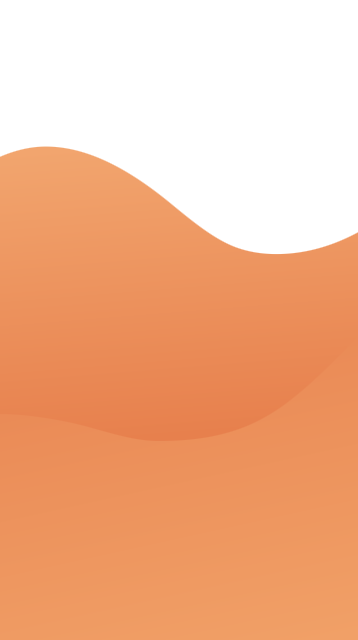
This background is drawn by a Shadertoy shader. Its source:

```glsl
// Two overlapping orange dunes on a white sky. Each crest is a smooth
// piecewise cubic through a few knots (x, height, slope), and each dune is
// filled with a slightly tilted linear gradient.

#define SKY         vec3(1.0)
#define BACK_LIGHT  vec3(0.949, 0.651, 0.435)
#define BACK_DARK   vec3(0.906, 0.502, 0.302)
#define FRONT_DARK  vec3(0.918, 0.545, 0.340)
#define FRONT_LIGHT vec3(0.945, 0.630, 0.405)
#define BACK_TILT   0.045
#define FRONT_TILT  0.123
#define FADE_LENGTH 0.474
#define KNOTS       6

// Cubic Hermite segment between two knots.
float hermite(float x, vec3 a, vec3 b) {
    float w = b.x - a.x;
    float s = clamp((x - a.x) / w, 0.0, 1.0);
    float r = 1.0 - s;
    return mix(a.y, b.y, s * s * (3.0 - 2.0 * s))
         + w * s * r * (a.z * r - b.z * s);
}

// Height of the crest at x.
float crest(float x, vec3 knots[KNOTS]) {
    float height = knots[0].y;
    for (int i = 0; i < KNOTS - 1; i++) {
        if (x >= knots[i].x) height = hermite(x, knots[i], knots[i + 1]);
    }
    return height;
}

// Antialiased coverage of the area below a crest.
float below(float depth) {
    return clamp(depth / max(fwidth(depth), 1e-5) + 0.5, 0.0, 1.0);
}

// Gradient running downward from the given height, tilted along x.
vec3 tiltedFade(vec2 uv, float top, float tilt, vec3 upper, vec3 lower) {
    float t = (top - uv.y + tilt * uv.x) / FADE_LENGTH;
    return mix(upper, lower, clamp(t, 0.0, 1.0));
}

void mainImage(out vec4 fragColor, in vec2 fragCoord) {
    vec2 uv = fragCoord / iResolution.xy;

    vec3 backKnots[KNOTS] = vec3[KNOTS](
        vec3(0.0, 0.755, 0.24), vec3(0.128, 0.771, 0.0),
        vec3(0.477, 0.682, -0.46), vec3(0.667, 0.612, -0.185),
        vec3(0.772, 0.603, 0.0), vec3(1.0, 0.637, 0.30));
    vec3 frontKnots[KNOTS] = vec3[KNOTS](
        vec3(0.0, 0.353, 0.0), vec3(0.186, 0.341, -0.11),
        vec3(0.442, 0.311, 0.0), vec3(0.674, 0.331, 0.207),
        vec3(0.814, 0.376, 0.44), vec3(1.0, 0.474, 0.577));

    // Dune fills
    vec3 back = tiltedFade(uv, 0.771, BACK_TILT, BACK_LIGHT, BACK_DARK);
    vec3 front = tiltedFade(uv, 0.349, FRONT_TILT, FRONT_DARK, FRONT_LIGHT);

    // Layers from far to near
    vec3 color = SKY;
    color = mix(color, back, below(crest(uv.x, backKnots) - uv.y));
    color = mix(color, front, below(crest(uv.x, frontKnots) - uv.y));
    fragColor = vec4(color, 1.0);
}
```
